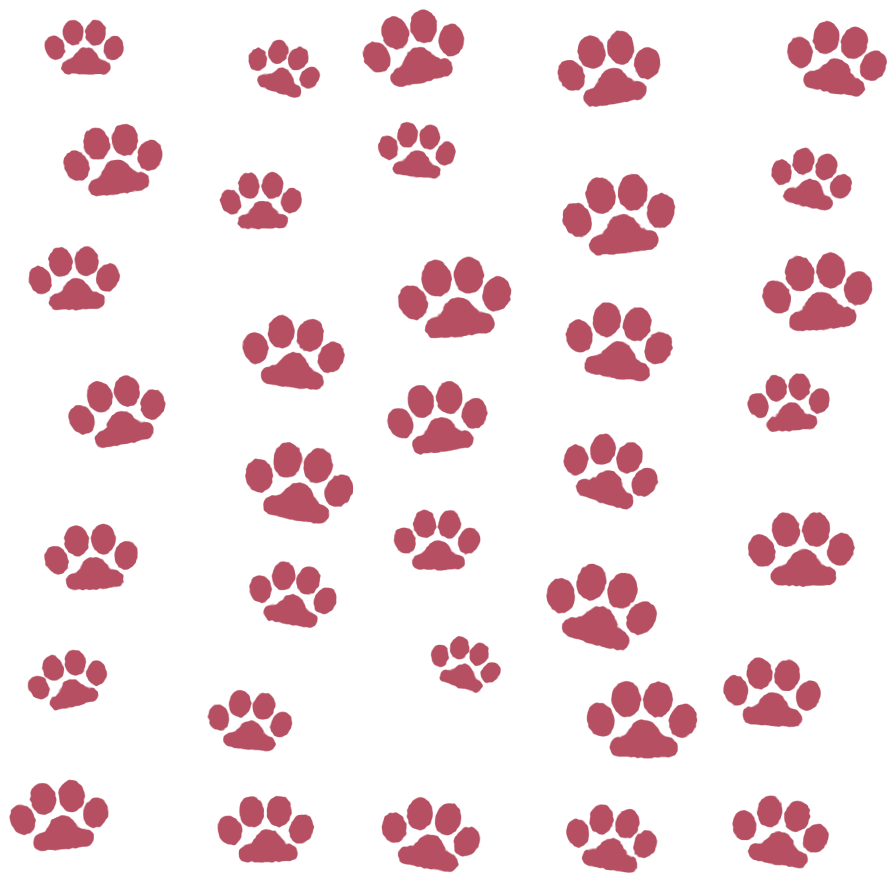
Give the GLSL for this pattern, as a Shadertoy shader.

```glsl
// Scattered rose paw prints on white, one per cell of a loose 5 by 7 layout.
// Each print joins four toe ellipses and a rounded pad as distance functions,
// with hashed size, tilt and offset and a slightly rough outline.

const vec2 GRID = vec2(5.0, 7.0);
const vec3 ROSE = vec3(0.71, 0.31, 0.38);
const vec3 PAPER = vec3(1.0);

vec3 hash3(vec2 p) {
    vec3 q = fract(vec3(p.xyx) * vec3(0.1031, 0.1030, 0.0973) + 0.37);
    q += dot(q, q.yxz + 33.33);
    return fract((q.xxy + q.yzz) * q.zyx);
}

float valueNoise(vec2 p) {
    vec2 i = floor(p), f = fract(p);
    f = f * f * (3.0 - 2.0 * f);
    float low = mix(hash3(i).x, hash3(i + vec2(1, 0)).x, f.x);
    float high = mix(hash3(i + vec2(0, 1)).x, hash3(i + vec2(1, 1)).x, f.x);
    return mix(low, high, f.y);
}

vec2 rotate(vec2 p, float angle) {
    float c = cos(angle), s = sin(angle);
    return vec2(c * p.x - s * p.y, s * p.x + c * p.y);
}

float ellipse(vec2 p, vec2 radii) {
    float k = length(p / radii);
    return k * (k - 1.0) / max(length(p / (radii * radii)), 0.001);
}

float smoothUnion(float a, float b, float k) {
    float h = max(k - abs(a - b), 0.0);
    return min(a, b) - h * h / (4.0 * k);
}

// Print one unit wide, centred on the origin, toes pointing up
float paw(vec2 p) {
    // Mirrored toes lean outwards
    vec2 m = vec2(abs(p.x), p.y);
    float outer = ellipse(rotate(m - vec2(0.372, 0.0), 0.3), vec2(0.124, 0.155));
    float inner = ellipse(rotate(m - vec2(0.143, 0.19), 0.08), vec2(0.131, 0.162));

    // Pad: a round top flowing into a wide base
    vec2 q = p - vec2(0.02, -0.245);
    float base = length(vec2(max(abs(q.x) - 0.22, 0.0), q.y)) - 0.088;
    float top = length(q - vec2(0.0, 0.11)) - 0.14;
    float pad = smoothUnion(base, top, 0.12);

    return min(pad, min(outer, inner));
}

void mainImage(out vec4 fragColor, in vec2 fragCoord) {
    vec2 uv = fragCoord / iResolution.y;
    vec2 home = floor(uv * GRID);
    float dist = 1.0;

    // Prints may drift into the cell above or below
    for (int j = -1; j <= 1; j++) {
        vec2 cell = home + vec2(0, j);
        if (cell.y < 0.0 || cell.y >= GRID.y) continue;

        vec3 shape = hash3(cell + 11.0);
        vec3 shift = hash3(cell + 47.0) * 2.0 - 1.0;
        float width = mix(0.08, 0.128, shape.x);
        float tilt = mix(-0.36, 0.26, shape.y);

        // Jitter uses the free room; columns are staggered mid canvas
        vec2 centre = (cell + 0.5) / GRID;
        float stagger = mod(cell.x, 2.0) < 0.5 ? 0.035 : -0.035;
        centre.y += stagger * sin(3.14159 * centre.y);
        centre += shift.xy * (0.5 / GRID - width * vec2(0.52, 0.42)) * vec2(0.95, 0.7);

        dist = min(dist, width * paw(rotate(uv - centre, -tilt) / width));
    }

    // Rough, softly antialiased outline
    dist += (valueNoise(uv * 260.0) - 0.5) * 0.0016;
    float soft = 0.9 / iResolution.y;
    float ink = 1.0 - smoothstep(-soft, soft, dist);
    fragColor = vec4(mix(PAPER, ROSE, ink), 1.0);
}
```
